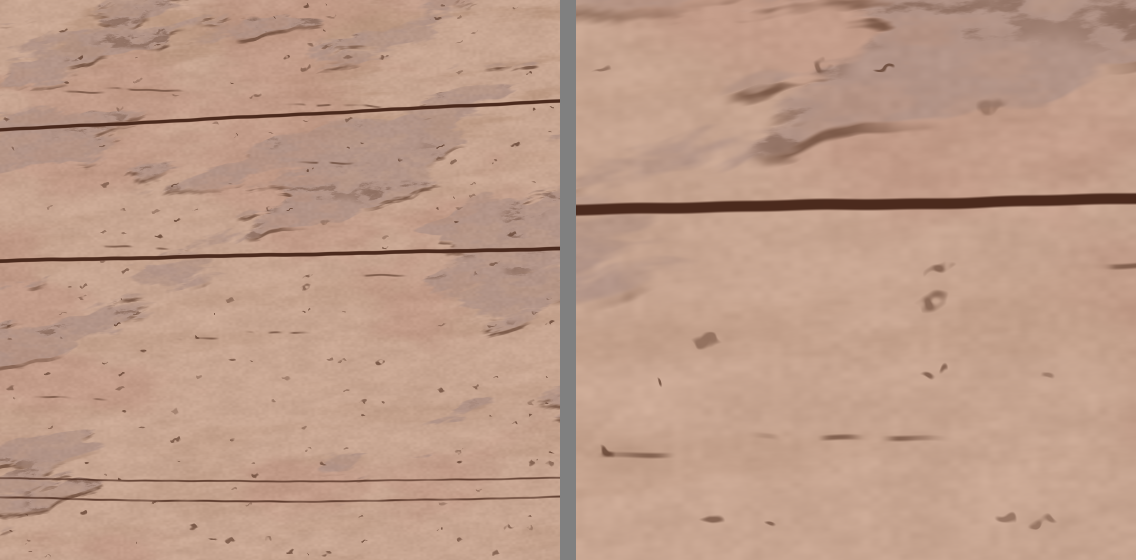
Left: the whole. Right: its middle third, enlarged.
Give the GLSL for this texture, as a WebGL 2 fragment shader.

```glsl
#version 300 es
precision highp float;
// Weathered sandstone: peach rock with tilted grey flakes and ragged ledges,
// crossed by long, nearly level joints. Flakes are stretched layered noise,
// ledge shadows compare two flake samples, pits sit in a jittered cell grid.
uniform vec2 u_resolution;
out vec4 fragColor;

const vec3 PEACH = vec3(0.782, 0.648, 0.568);
const vec3 GREY  = vec3(0.685, 0.566, 0.518);
const vec3 TAN   = vec3(0.695, 0.550, 0.455);
const vec3 PINK  = vec3(0.745, 0.580, 0.510);
const vec3 BROWN = vec3(0.400, 0.270, 0.205);
const vec3 JOINT = vec3(0.270, 0.140, 0.090);

const vec2  FLAKE_FREQ  = vec2(3.6, 11.5);
const float FLAKE_TILT  = 0.16;
const float FLAKE_LEVEL = 0.545;
const float LEDGE_DEPTH = 0.0065;
const vec2  PIT_GRID    = vec2(30.0, 44.0);
const float PIT_SHARE   = 0.13;
const int   HAIRLINES   = 9;

// Joints: height at left, rise to the right, sag in the middle, half width
const vec4 JOINTS[4] = vec4[4](
  vec4(0.768, 0.052, 0.000, 0.0026), vec4(0.534, 0.022, 0.000, 0.0029),
  vec4(0.146, 0.001, 0.006, 0.0012), vec4(0.112, 0.001, 0.008, 0.0013));

float hash(vec2 p) {
  vec3 q = fract(p.xyx * vec3(0.1031, 0.1030, 0.0973));
  q += dot(q, q.yzx + 33.33);
  return fract((q.x + q.y) * q.z);
}

float noise(vec2 p) {
  vec2 i = floor(p), f = fract(p);
  f = f * f * (3.0 - 2.0 * f);
  return mix(mix(hash(i), hash(i + vec2(1, 0)), f.x),
             mix(hash(i + vec2(0, 1)), hash(i + vec2(1, 1)), f.x), f.y);
}

float layered(vec2 p) {
  float sum = 0.0, amp = 0.5, total = 0.0;
  for (int i = 0; i < 6; i++) {
    sum += amp * noise(p);
    total += amp;
    p = mat2(1.9, 0.25, -0.35, 1.95) * p + 17.3;
    amp *= 0.56;
  }
  return sum / total;
}

float wobble(float x) {
  return 0.5 * sin(x * 19.0) + 0.3 * sin(x * 47.0 + 1.3) + 0.2 * sin(x * 113.0 + 4.1);
}

// Flakes crowd the middle beds and the lower right corner
float flake(vec2 p) {
  float thin = 0.06 * smoothstep(0.76, 0.84, p.y);
  float corner = smoothstep(0.55, 0.8, p.x) * (1.0 - smoothstep(0.09, 0.12, p.y));
  thin += 0.07 * (1.0 - smoothstep(0.17, 0.30, p.y)) - 0.14 * corner;
  vec2 q = vec2(p.x, p.y - FLAKE_TILT * p.x + 0.006 * wobble(p.x * 0.6 + p.y));
  float h = layered(q * FLAKE_FREQ + 5.7) - thin;
  return smoothstep(FLAKE_LEVEL - 0.015, FLAKE_LEVEL + 0.03, h);
}

float pits(vec2 p) {
  vec2 g = p * PIT_GRID + 0.35 * (noise(p * 150.0) - 0.5);
  vec2 cell = floor(g);
  vec2 jitter = 0.3 + 0.4 * vec2(hash(cell + 3.1), hash(cell + 8.7));
  float radius = mix(0.06, 0.20, pow(hash(cell + 21.0), 2.0));
  float d = length((fract(g) - jitter) * vec2(0.8, 1.0));
  float dot_ = 1.0 - smoothstep(radius * 0.5, radius + 0.05, d);
  return dot_ * step(hash(cell + 40.0), PIT_SHARE) * (0.35 + 0.5 * hash(cell + 55.0));
}

float hairlines(vec2 p, float soft) {
  float ink = 0.0;
  for (int i = 0; i < HAIRLINES; i++) {
    float k = float(i) * 7.0 + 2.0;
    vec2 c = vec2(hash(vec2(k, 1.0)), mix(0.25, 0.99, hash(vec2(k, 2.0))));
    float len = mix(0.04, 0.12, hash(vec2(k, 3.0)));
    vec2 d = p - c;
    float y = d.y + 0.03 * d.x + 0.003 * wobble(p.x + k);
    float taper = 1.0 - smoothstep(0.4, 1.0, abs(d.x) / len);
    ink = max(ink, taper * (1.0 - smoothstep(0.0004, 0.0012 + soft, abs(y))));
  }
  return ink * smoothstep(0.25, 0.6, noise(p * vec2(45.0, 20.0)));
}

void main() {
  vec2 p = gl_FragCoord.xy / u_resolution;
  float soft = max(0.0012, 1.0 / u_resolution.y);

  // Bedding stains, stronger in the upper bed
  vec2 bed = vec2(p.x, p.y - 0.05 * p.x);
  float stain = smoothstep(0.48, 0.68, layered(bed * vec2(5.0, 27.0) + 31.0));
  float upper = smoothstep(0.70, 0.84, p.y);
  vec3 col = mix(PEACH, TAN, stain * mix(0.22, 0.55, upper));
  float blush = smoothstep(0.5, 0.7, layered(p * vec2(4.0, 7.0) + 71.0));
  col = mix(col, PINK, 0.6 * blush);

  // Grey flakes, their inner fissures and the shadow under each ledge
  float grey = flake(p);
  float ledge = max(flake(p + vec2(0.001, LEDGE_DEPTH)) - grey, 0.0);
  float fine = layered(bed * vec2(24.0, 60.0));
  float broken = smoothstep(0.42, 0.72, noise(p * vec2(13.0, 29.0) + 9.0));
  col = mix(col, GREY, grey * (0.55 + 0.4 * smoothstep(0.35, 0.6, fine)));
  col = mix(col, BROWN, 0.75 * ledge * broken);
  col = mix(col, BROWN, 0.45 * grey * broken * smoothstep(0.57, 0.70, fine));

  // Mottle and grain
  col += 0.07 * (fine - 0.5) + 0.03 * (noise(p * vec2(170.0, 230.0)) - 0.5);

  // Pits, hairlines and joints
  col = mix(col, BROWN, pits(p));
  col = mix(col, BROWN, 0.7 * hairlines(p, soft));
  for (int i = 0; i < 4; i++) {
    vec4 j = JOINTS[i];
    float y = j.x + j.y * p.x - j.z * sin(3.1416 * p.x) + 0.0009 * wobble(p.x + float(i));
    float line = 1.0 - smoothstep(j.w - 0.5 * soft, j.w + soft, abs(p.y - y));
    float depth = j.w > 0.002 ? 0.95 : 0.5 + 0.3 * noise(vec2(p.x * 30.0, j.x * 90.0));
    col = mix(col, JOINT, line * depth);
  }
  fragColor = vec4(clamp(col, 0.0, 1.0), 1.0);
}
```
